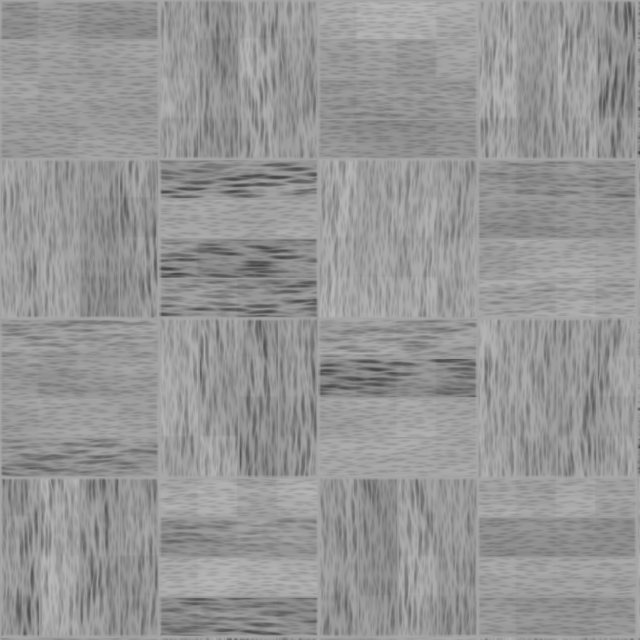
This texture is drawn by a three.js fragment shader. Its source:

```glsl
varying vec2 vUv;

#define TILES 4.02
#define PLANKS 4.0
#define JOINT_HALF 0.011
#define JOINT_SOFT 0.010
#define BASE_TONE 0.622
#define JOINT_TONE 0.655
#define PLANK_VARIATION 0.10
#define PATCH_VARIATION 0.045
#define FIGURE_DEPTH 0.017
#define PORE_DEPTH 0.27
#define FINE_DEPTH 0.065
#define PORE_SCALE vec2(3.2, 27.0)

float hash(vec2 p) {
  return fract(sin(dot(p, vec2(127.1, 311.7))) * 43758.55);
}

vec2 hash2(vec2 p) {
  return vec2(hash(p), hash(p + 37.3));
}

// Distance to the nearest scattered point
float cellular(vec2 p, float seed) {
  vec2 cell = floor(p);
  float nearest = 2.0;
  for (int j = -1; j <= 1; j++) {
    for (int i = -1; i <= 1; i++) {
      vec2 neighbour = cell + vec2(float(i), float(j));
      vec2 point = neighbour + hash2(neighbour + seed * 53.0);
      nearest = min(nearest, length(point - p));
    }
  }
  return nearest;
}

// Tone steps along a plank, with softened boundaries
float patchTone(float along, float seed) {
  float x = along * PLANKS;
  float i = floor(x);
  float blend = smoothstep(0.92, 1.0, fract(x));
  return mix(hash(vec2(i, seed * 91.0)), hash(vec2(i + 1.0, seed * 91.0)), blend) - 0.5;
}

// Wood tone: grain.x runs along the fibres, grain.y across them
float wood(vec2 grain, vec2 tile, float upright) {
  float plank = floor(grain.y * PLANKS);
  float tileSeed = hash(tile + 4.7);
  float seed = hash(tile * 7.0 + vec2(plank * 3.1, plank + 1.9));
  float character = hash(vec2(seed * 61.0, tileSeed * 17.0));

  // Gently bent fibres
  float phase = 6.283 * mix(seed, tileSeed, upright);
  float bend = 0.010 * sin(grain.x * 3.0 + phase)
             + 0.003 * sin(grain.x * 9.0 + grain.y * 13.0 + phase * 2.0)
             + 0.0015 * sin(grain.x * 29.0 + grain.y * 37.0 + phase);
  vec2 fibre = vec2(grain.x, grain.y + bend);

  // Broad bands and fine lines
  float figure = 1.2 * sin(fibre.y * 21.0 + phase + sin(grain.x * 3.0 + phase))
               + 0.6 * sin(fibre.y * 61.0 + phase * 3.0 + sin(grain.x * 5.0))
               + 0.6 * sin(fibre.y * 147.0 + phase * 5.0 + 1.5 * sin(grain.x * 6.0 + phase));

  // Long dark pores, strong in a few planks and faint in the rest
  float pores = 1.0 - smoothstep(0.08, 0.52, cellular(fibre * PORE_SCALE, tileSeed + seed));
  float fine = 1.0 - smoothstep(0.05, 0.6, cellular(fibre * PORE_SCALE * vec2(3.1, 1.7), seed));
  float flat_ = 0.10 + 1.05 * character * character * character;
  float density = mix(flat_, 0.28 + 0.62 * character, upright);
  density *= 0.7 + 0.3 * sin(fibre.y * 17.0 + grain.x * 3.0 + phase);

  // Broad tones, darker where the figure is strong
  float tone = BASE_TONE + 0.012 + PLANK_VARIATION * (seed - 0.5);
  tone += 0.05 * (tileSeed - 0.5);
  tone -= 0.05 * (1.0 - upright) * smoothstep(0.55, 1.0, character);
  tone += PATCH_VARIATION * patchTone(grain.x, seed);
  tone += 0.010 * sin(grain.x * 5.0 + phase) * sin(grain.y * 7.0 + phase * 2.0);
  tone += FIGURE_DEPTH * figure * (0.5 + 0.6 * character);
  tone -= PORE_DEPTH * density * pores + FINE_DEPTH * fine;

  // Soft seams between planks
  float across = fract(grain.y * PLANKS);
  float seam = min(across, 1.0 - across);
  return mix(BASE_TONE - 0.015, tone, smoothstep(0.0, 0.04, seam));
}

void main() {
  // Basket weave: fibre direction alternates from tile to tile
  vec2 p = vec2(vUv.x, 1.0 - vUv.y) * TILES;
  vec2 tile = floor(p);
  vec2 local = fract(p);
  float upright = mod(tile.x + tile.y, 2.0);
  vec2 grain = upright > 0.5 ? local.yx : local;
  float tone = wood(grain, tile, upright);

  // Pale joints with uneven wear
  vec2 border = min(local, 1.0 - local);
  float edge = min(border.x, border.y);
  float joint = 1.0 - smoothstep(JOINT_HALF - JOINT_SOFT, JOINT_HALF + JOINT_SOFT, edge);
  float wear = 0.75 + 0.2 * sin(p.x * 13.0 + 2.0 * sin(p.y * 7.0)) * sin(p.y * 11.0 + 1.0);
  tone = mix(tone, JOINT_TONE, joint * wear);

  gl_FragColor = vec4(vec3(clamp(tone, 0.28, 0.72)), 1.0);
}
```
